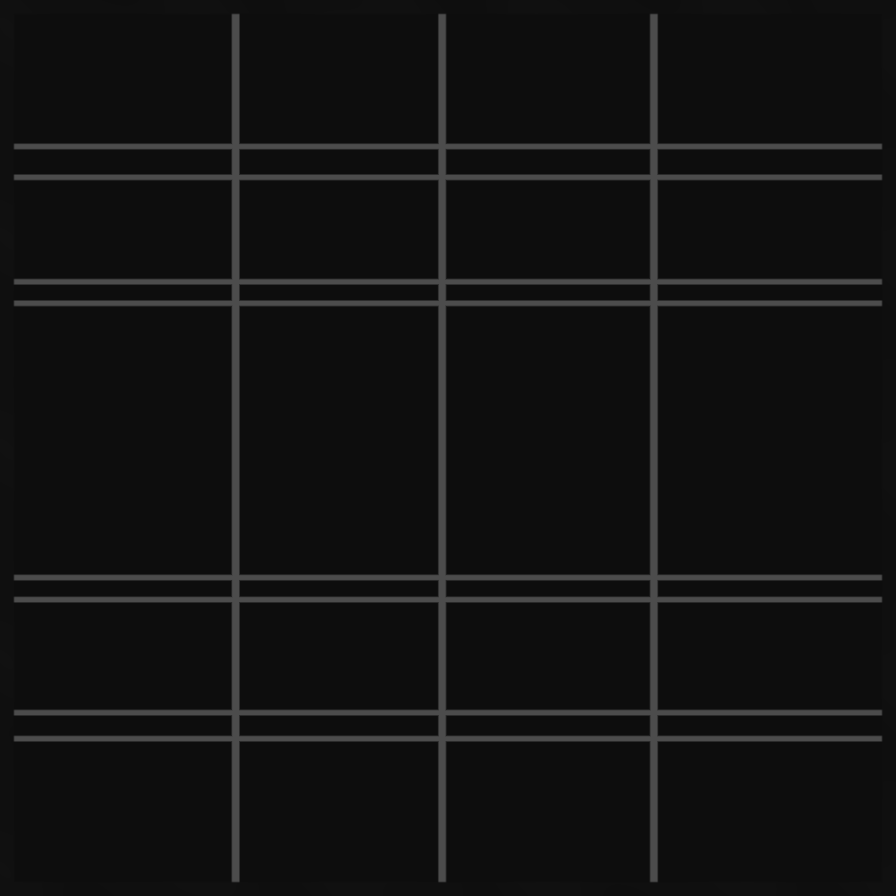
Give the GLSL for this pattern, as a three.js fragment shader.

```glsl
// Draws a dark panel crossed by three grey bars and four pairs of thin grey rails.
varying vec2 vUv;

const float EDGE_SOFTNESS = 0.002;
const float PANEL_INSET = 0.0156;
const float BAR_HALF_WIDTH = 0.0043;
const float RAIL_HALF_WIDTH = 0.0031;

const vec3 PANEL_COLOR = vec3(0.051);
const vec3 BORDER_COLOR = vec3(0.057);
const vec3 LINE_COLOR = vec3(0.30);

// Coverage of a shape from its signed distance
float fill(float dist) {
  return clamp(0.5 - dist / EDGE_SOFTNESS, 0.0, 1.0);
}

// Straight line of the given half width around a centre
float stripe(float coord, float center, float halfWidth) {
  return fill(abs(coord - center) - halfWidth);
}

// Two stripes mirrored about a shared centre
float stripePair(float coord, float center, float halfGap, float halfWidth) {
  return stripe(abs(coord - center), halfGap, halfWidth);
}

float boxDistance(vec2 p, vec2 halfSize) {
  vec2 q = abs(p) - halfSize;
  return length(max(q, 0.0)) + min(max(q.x, q.y), 0.0);
}

// Faint uneven sheen from layered sines
float sheen(vec2 p) {
  float waves = sin(p.x * 31.0 + 1.3) + sin(p.y * 27.0 + 0.6);
  waves += 0.5 * sin((p.x + p.y) * 53.0);
  return waves / 2.5;
}

void main() {
  vec2 p = vUv;

  // Bar centres, rail pair centres and their half gaps
  vec3 barX = vec3(0.263, 0.4935, 0.7298);
  vec4 railY = vec4(0.1901, 0.3431, 0.6735, 0.8193);
  vec4 railGap = vec4(0.0145, 0.0123, 0.0120, 0.0172);

  float lines = 0.0;
  for (int i = 0; i < 3; i++) {
    lines = max(lines, stripe(p.x, barX[i], BAR_HALF_WIDTH));
  }
  for (int i = 0; i < 4; i++) {
    lines = max(lines, stripePair(p.y, railY[i], railGap[i], RAIL_HALF_WIDTH));
  }

  // Panel clips the lines; the border keeps its sheen
  float panel = fill(boxDistance(p - 0.5, vec2(0.5 - PANEL_INSET)));
  vec3 border = BORDER_COLOR + 0.008 * sheen(p);
  vec3 inside = mix(PANEL_COLOR, LINE_COLOR, lines);

  gl_FragColor = vec4(mix(border, inside, panel), 1.0);
}
```
